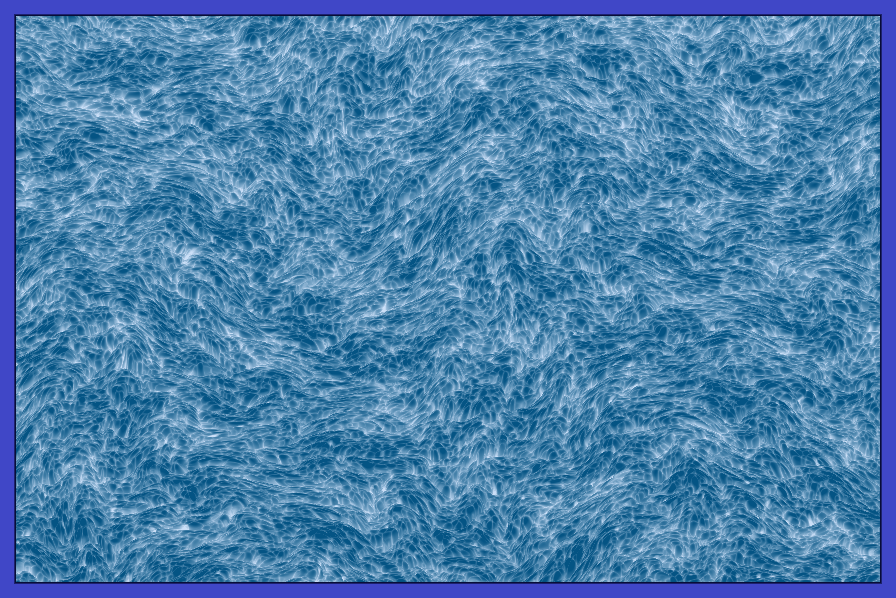
Reproduce this texture procedurally as a WebGL 1 fragment shader.

```glsl
precision highp float;
// Wind-ruffled blue sea with silky pale crests, inside a thin dark line and a violet-blue frame.
uniform vec2 u_resolution;

// Colours
const vec3 DEEP_WATER = vec3(0.09, 0.38, 0.56);
const vec3 TONE_STEP = vec3(0.150, 0.105, 0.087);  // colour gained per unit of tone
const vec3 FRAME_BLUE = vec3(0.25, 0.28, 0.78);
const vec3 LINE_INK = vec3(0.03, 0.05, 0.22);

// Sizes, in canvas heights
const float FRAME_WIDTH = 0.0255;
const float LINE_HALF_WIDTH = 0.0014;
const float RIPPLE_SIZE = 0.045;
const float RIPPLE_SHRINK = 0.55;
const float RIPPLE_STRETCH = 2.6;
const float CREST_SIZE = 0.13;
const float GLINT_SIZE = 0.010;

// Tone
const float BASE_TONE = -1.7;
const float FIRST_RIPPLE = 1.3;
const float RIPPLE_GAIN = 0.27;
const float RIPPLE_SHARPNESS = 4.0;
const float PATCH_STRENGTH = 0.32;
const float CREST_STRENGTH = 1.3;
const float GLINT_STRENGTH = 2.2;

vec2 hash2(vec2 cell) {
  vec2 s = vec2(dot(cell, vec2(127.1, 311.7)), dot(cell, vec2(269.5, 183.3)));
  return fract(sin(s) * 43758.545);
}

// Cellular noise: nearest distance, second distance, random id of the nearest cell
vec3 cellular(vec2 p) {
  vec2 base = floor(p);
  vec3 best = vec3(8.0, 8.0, 0.0);
  for (int j = -1; j <= 1; j++) {
    for (int i = -1; i <= 1; i++) {
      vec2 cell = base + vec2(float(i), float(j));
      vec2 seed = hash2(cell);
      float d = length(cell + seed - p);
      if (d < best.x) best = vec3(d, best.x, fract(seed.x * 17.0 + seed.y * 31.0));
      else best.y = min(best.y, d);
    }
  }
  return best;
}

float ridge(vec2 p, float sharpness) {
  vec3 c = cellular(p);
  return exp(-sharpness * (c.y - c.x));
}

vec2 rotate(vec2 p, float angle) {
  float c = cos(angle), s = sin(angle);
  return vec2(c * p.x - s * p.y, s * p.x + c * p.y);
}

// Layered sine shears that bend straight features into flowing strands
vec2 flow(vec2 p) {
  float frequency = 8.0;
  float angle = 0.4;
  for (int i = 0; i < 7; i++) {
    vec2 along = vec2(cos(angle), sin(angle));
    float push = sin(frequency * dot(p, along) + angle * 5.0);
    p += vec2(-along.y, along.x) * push * 0.36 / frequency;
    frequency *= 1.6;
    angle += 2.2;
  }
  return p;
}

float waterTone(vec2 p) {
  vec2 q = flow(p);

  // Broad light and dark patches, paler towards the horizon
  float patches = sin(q.x * 17.0 + q.y * 29.0) + sin(q.y * 41.0 - q.x * 13.0 + 2.0);
  float tone = BASE_TONE + PATCH_STRENGTH * patches + 0.5 * (p.y - 0.5);

  // Stretched ripples, each layer finer and bent by the one before
  float size = RIPPLE_SIZE;
  float weight = FIRST_RIPPLE;
  vec2 r = q;
  for (int i = 0; i < 4; i++) {
    float layer = float(i);
    vec2 cellPoint = rotate(r, 0.35 * sin(layer * 2.3 + 4.0)) / size;
    float strand = ridge(cellPoint / vec2(RIPPLE_STRETCH, 1.0) + layer * 19.0, RIPPLE_SHARPNESS);
    tone += weight * strand;
    r.y += 0.25 * size * strand;
    size *= RIPPLE_SHRINK;
    weight += RIPPLE_GAIN;
  }

  // Broken thin crests
  float broken = smoothstep(0.1, 0.9, sin(q.x * 31.0 + 1.0) * sin(q.y * 37.0 + q.x * 11.0));
  vec2 crestPoint = rotate(r, -0.4) / (CREST_SIZE * vec2(1.5, 1.0));
  tone += CREST_STRENGTH * broken * ridge(crestPoint + 7.0, 22.0);

  // Sun glints, more of them in the near water
  vec3 glint = cellular(rotate(r, -0.5) / (GLINT_SIZE * vec2(1.5, 1.0)));
  float sparkle = (1.0 - smoothstep(0.1, 0.4, glint.x)) * step(0.93, glint.z);
  return tone + GLINT_STRENGTH * sparkle * mix(1.0, 0.25, p.y);
}

void main() {
  float pixel = 1.0 / u_resolution.y;
  vec2 p = gl_FragCoord.xy * pixel;
  vec2 canvas = u_resolution * pixel;

  float tone = clamp(waterTone(p), -0.5, 4.7);
  vec3 color = DEEP_WATER + TONE_STEP * tone;

  // Frame and its inner line
  vec2 toEdge = min(p, canvas - p);
  float inside = min(toEdge.x, toEdge.y) - FRAME_WIDTH;
  color = mix(FRAME_BLUE, color, smoothstep(-0.5 * pixel, 0.5 * pixel, inside));
  float line = 1.0 - smoothstep(-0.5 * pixel, 0.5 * pixel, abs(inside) - LINE_HALF_WIDTH);
  gl_FragColor = vec4(mix(color, LINE_INK, line), 1.0);
}
```
